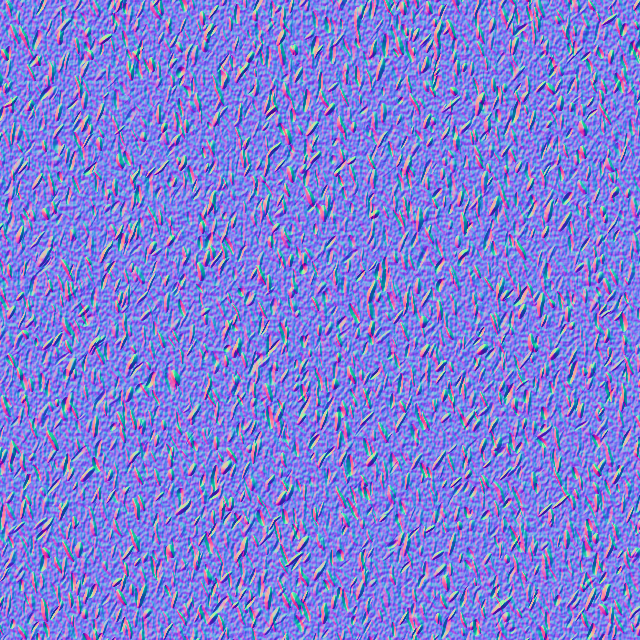
Reproduce this texture map procedurally as a Shadertoy shader.

```glsl
const float TAU = 6.2831853;

vec3 hash3(vec2 p) {
    vec3 q = fract(vec3(p.xyx) * vec3(0.1031, 0.1030, 0.0973));
    q += dot(q, q.yxz + 33.33);
    return fract((q.xxy + q.yzz) * q.zyx);
}

float cornerSlope(vec2 corner, vec2 offset) {
    float angle = TAU * hash3(corner).x;
    return dot(vec2(cos(angle), sin(angle)), offset);
}

float gradientNoise(vec2 p) {
    vec2 i = floor(p), f = p - i;
    vec2 s = f * f * f * (f * (f * 6.0 - 15.0) + 10.0);
    vec2 e = vec2(1.0, 0.0);
    float low = mix(cornerSlope(i, f), cornerSlope(i + e, f - e), s.x);
    float high = mix(cornerSlope(i + e.yx, f - e.yx), cornerSlope(i + 1.0, f - 1.0), s.x);
    return mix(low, high, s.y);
}

// Tapered stroke with one steep and one gentler flank
float stroke(vec2 d, float angle, float halfLength, float width, float steepSide) {
    vec2 axis = vec2(cos(angle), sin(angle));
    float along = dot(d, axis) / halfLength;
    float across = dot(d, vec2(-axis.y, axis.x)) * steepSide;
    float taper = max(1.0 - along * along, 0.0);
    float flank = width * (0.45 + 0.55 * taper) * mix(1.0, 1.4, step(0.0, across));
    across /= flank;
    float profile = max(1.0 - across * across, 0.0);
    return taper * profile * profile;
}

// One randomly placed groove or ridge per cell
float strokeLayer(vec2 p, float frequency, float seed, float steepness) {
    vec2 g = p * frequency;
    vec2 cell = floor(g);
    float height = 0.0;
    for (int j = -1; j <= 1; j++) {
        for (int i = -1; i <= 1; i++) {
            vec2 id = cell + vec2(i, j);
            vec3 place = hash3(id + seed);
            vec3 form = hash3(id + seed + 57.0);
            vec3 relief = hash3(id + seed + 131.0);
            float angle = mix(0.65, 2.05, pow(place.z, 0.65));
            float width = mix(0.10, 0.18, form.y);
            float side = form.z < 0.5 ? -1.0 : 1.0;
            float direction = relief.x < 0.65 ? -1.0 : 1.0;
            float depth = width * steepness * mix(0.08, 1.0, relief.y * relief.y);
            height += direction * depth
                * stroke(g - id - place.xy, angle, mix(0.3, 0.72, form.x), width, side);
        }
    }
    return height / frequency;
}

// Slightly upright grain
float grain(vec2 p, float frequency, float slope) {
    return gradientNoise(p * vec2(1.0, 0.75) * frequency) * slope / frequency;
}

float surfaceHeight(vec2 p) {
    vec2 bend = vec2(gradientNoise(p * 45.0), gradientNoise(p * 45.0 + 17.0));
    vec2 q = p + 0.0035 * bend;
    float strokes = strokeLayer(q, 37.0, 11.0, 5.0) + strokeLayer(q, 47.0, 223.0, 4.5);
    float grains = grain(p, 170.0, 0.45) + grain(p + 3.7, 250.0, 0.32);
    return strokes + grains;
}

// Central differences over a fixed fraction of the canvas
vec2 surfaceSlope(vec2 p, float reach) {
    vec2 e = vec2(reach, 0.0);
    return vec2(surfaceHeight(p + e) - surfaceHeight(p - e),
                surfaceHeight(p + e.yx) - surfaceHeight(p - e.yx)) / (2.0 * reach);
}

// Green axis points down; blue is slightly muted
vec3 normalColour(vec2 slope) {
    vec3 normal = normalize(vec3(-slope.x, slope.y, 1.0));
    return 0.5 + vec3(0.5, 0.5, 0.45) * normal;
}

void mainImage(out vec4 fragColor, in vec2 fragCoord) {
    vec2 p = fragCoord / iResolution.y;
    fragColor = vec4(normalColour(surfaceSlope(p, 0.0006)), 1.0);
}
```
